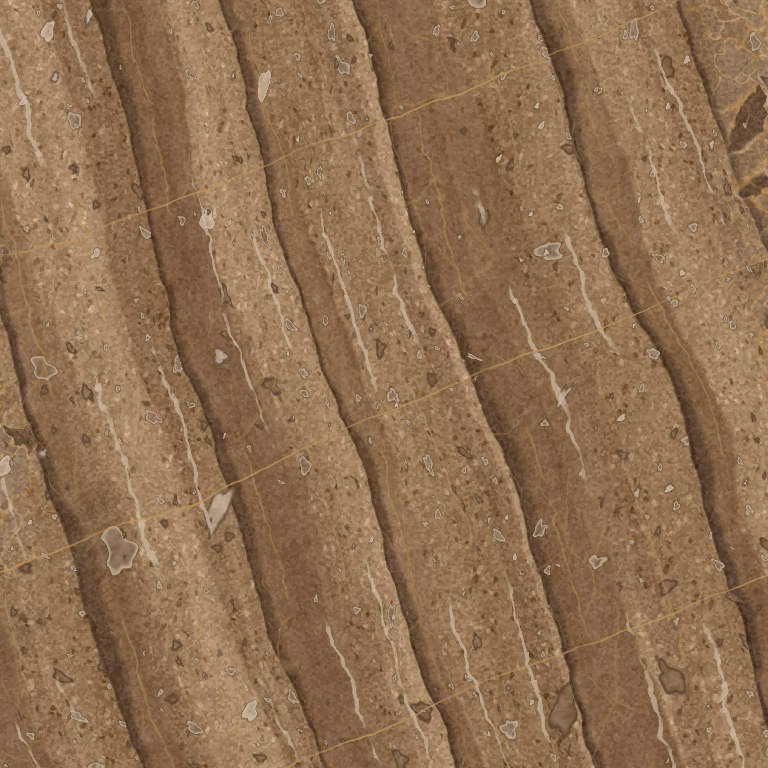
This texture is drawn by a WebGL 1 fragment shader. Its source:

```glsl
precision highp float;
uniform vec2 u_resolution;
const vec3 TAN = vec3(0.570, 0.440, 0.312);
const vec3 SAND = vec3(0.660, 0.535, 0.400);
const vec3 BROWN = vec3(0.485, 0.355, 0.245);
const vec3 UMBER = vec3(0.330, 0.235, 0.170);
const vec3 GOLD = vec3(0.740, 0.570, 0.350);
const vec3 CHALK = vec3(0.800, 0.730, 0.640);
const vec3 STONE = vec3(0.570, 0.485, 0.400);
const float LEAN = 0.32;          // sideways run of the strata per unit height
const float SEAM_GAP = 0.2;       // distance between dark seams
const float VEIN_GAP = 0.4;       // distance between crossing veins
const float VEIN_RISE = 0.38;
const float VEIN_SHIFT = -0.1625;
const float LINE = 0.0003;        // half width of threads and veins
const float CLAST_SHARE = 0.34;   // share of cells holding a clast
const float GRAIN = 0.12;

float hash(vec2 p) { return fract(sin(dot(p, vec2(127.1, 311.7))) * 43758.55); }
vec2 hash2(vec2 p) { return vec2(hash(p), hash(p + 37.3)); }

// Layered, turned sines
float waves(vec2 p) {
  float sum = 0.0, amp = 0.5;
  for (int i = 0; i < 4; i++) {
    sum += amp * sin(p.x + 1.3 * sin(p.y));
    p = mat2(1.6, 1.2, -1.2, 1.6) * p + 2.3;
    amp *= 0.5;
  }
  return sum;
}

// Cellular noise: nearest distance, gap to the second, cell value
vec3 cellular(vec2 p) {
  vec3 found = vec3(9.0, 9.0, 0.0);
  for (int i = 0; i < 9; i++) {
    vec2 c = floor(p) + vec2(mod(float(i), 3.0), floor(float(i) / 3.0)) - 1.0;
    float d = length(c + hash2(c) - p);
    found = d < found.x ? vec3(d, found.x, hash(c + 11.9)) : vec3(found.x, min(found.y, d), found.z);
  }
  return vec3(found.x, found.y - found.x, found.z);
}

float stroke(float d, float width) {
  return 1.0 - smoothstep(width, width + 1.4 / u_resolution.y, abs(d));
}

// Scattered fossil chips, each with a pale or dark rim
vec3 addClasts(vec3 color, vec2 strata, float scale, float share) {
  vec2 p = strata * scale + scale * 3.7;
  vec2 cell = floor(p), r = hash2(cell + scale), kind = hash2(cell + 71.0);
  vec2 q = fract(p) - 0.5 - 0.3 * (r - 0.5);
  float turn = 1.6 * (kind.x - 0.5);
  q = mat2(cos(turn), sin(turn), -sin(turn), cos(turn)) * q;
  q.x *= 1.0 + 1.6 * r.y;
  float angle = atan(q.y, q.x), px = 1.0 / u_resolution.y;
  float radius = mix(0.1, 0.25, r.x * r.x);
  radius *= 1.0 + 0.18 * sin(3.0 * angle + 6.0 * r.y) + 0.1 * sin(5.0 * angle + 9.0 * r.x);
  float d = (length(q) - radius + 0.045 * waves(p * 11.0)) / scale;
  float present = step(hash(cell + 5.3), share);
  float body = present * (1.0 - smoothstep(-px, px, d));
  float rim = body * smoothstep(-0.25 * radius / scale - 2.0 * px, -px, d);
  vec3 fill = mix(mix(BROWN, STONE, kind.y), CHALK, 0.8 * step(0.82, kind.x));
  color = mix(color, UMBER, 0.5 * present * (1.0 - smoothstep(0.0, 0.0035, abs(d))));
  color = mix(color, fill + 0.08 * waves(p * 24.0), 0.85 * body);
  return mix(color, mix(UMBER, CHALK, step(0.45, kind.y)), 0.7 * rim);
}

void main() {
  vec2 uv = gl_FragCoord.xy / u_resolution.y;
  float fine = waves(uv * 26.0), rough = waves(uv * 75.0);
  float across = uv.x + LEAN * uv.y + 0.022 * waves(uv * vec2(3.0, 4.5)) + 0.0045 * fine + 0.002 * rough;
  across += 0.025 * sin(9.0 * across + 1.0);
  vec2 strata = vec2(across, uv.y - LEAN * uv.x);
  float along = strata.y;

  // Strata: sand beds, alternating brown beds, thin umber seams
  float layer = floor(across / SEAM_GAP), depth = across - layer * SEAM_GAP;
  float tone = waves(vec2(across * 24.0, along * 1.5));
  float lamina = waves(vec2(across * 120.0, along * 3.0));
  float streak = smoothstep(0.15, 0.35, waves(vec2(across * 48.0 + 2.0, along * 1.3)));
  float bed = 0.1 - 0.055 * mod(layer, 2.0) + 0.014 * waves(vec2(along * 5.0, layer));
  float onset = smoothstep(0.0, 0.003, depth);
  float brown = onset * (1.0 - smoothstep(bed - 0.003, bed + 0.006, depth));
  float seamWidth = 0.02 + 0.012 * waves(vec2(along * 9.0, layer * 3.0));
  float seam = onset * (1.0 - smoothstep(0.5 * seamWidth, seamWidth, depth));
  vec3 color = mix(TAN, SAND, clamp(0.5 + 0.8 * tone, 0.0, 1.0));
  color = mix(color, BROWN, max(0.45 * streak, brown * (0.85 - 0.3 * streak)));
  color = mix(color, UMBER, seam * (0.7 + 0.3 * lamina) + 0.3 * stroke(depth - 0.004, 0.001));
  color += 0.022 * lamina + 0.014 * fine + 0.016 * rough;

  // Mineral grain
  float grit = cellular(uv * 270.0).z - 0.5;
  vec3 crumbs = cellular(strata * vec2(125.0, 85.0) + 0.5 * rough);
  color += GRAIN * grit * (1.0 - 0.35 * brown);
  float crumb = (1.0 - 0.6 * brown) * (1.0 - smoothstep(0.2, 0.45, crumbs.x));
  color += crumb * (0.1 * step(0.88, crumbs.z) - 0.12 * step(crumbs.z, 0.11));

  // Pitted crust at the outer beds
  float crust = smoothstep(1.13, 1.21, across + 0.06 * tone + 0.03 * fine);
  crust += (1.0 - smoothstep(0.03, 0.1, abs(across - 0.13 + 0.05 * fine))) * smoothstep(0.1, 0.4, along);
  vec3 pores = cellular(uv * 27.0 + 1.1 * fine + 0.3 * rough);
  vec3 pit = mix(mix(TAN, STONE, pores.z), UMBER, 0.9 * step(0.84, pores.z));
  pit = mix(mix(GOLD, CHALK, 0.4 * step(0.1, rough)), pit, smoothstep(0.02, 0.2 + 0.15 * fine, pores.y));
  color = mix(color, pit + GRAIN * grit, 0.7 * clamp(crust, 0.0, 1.0));

  // Clasts in three sizes, sparser in brown beds
  float scale = 7.5;
  for (int i = 0; i < 3; i++) {
    color = addClasts(color, strata, scale, CLAST_SHARE * (1.0 - 0.6 * brown));
    scale *= 2.2;
  }

  // Broken gold and chalk threads running with the beds
  for (int i = 0; i < 4; i++) {
    float k = float(i), chalky = mod(k, 2.0);
    float place = SEAM_GAP * (0.2 * k + 0.15 + 0.12 * hash(vec2(layer, k)));
    float path = depth - place + 0.004 * waves(strata * vec2(9.0, 17.0) + k) + 0.002 * rough;
    float shown = smoothstep(-0.1, 0.3, waves(vec2(along * 11.0 + 3.0 * k, layer * 2.0)) + 0.3 * rough);
    float width = LINE + 0.0022 * chalky * shown * crumbs.z;
    color = mix(color, mix(GOLD, CHALK, chalky), (0.45 + 0.25 * chalky) * shown * stroke(path, width));
  }

  // Fine cracks and rising gold veins
  float crack = stroke(cellular(strata * vec2(19.0, 9.0) + 0.15 * fine).y / 28.0, 0.0002);
  color = mix(color, GOLD, crack * (0.06 + 0.22 * brown) * smoothstep(-0.2, 0.3, tone + fine));
  float rise = uv.y - VEIN_RISE * uv.x + 0.02 * waves(uv * 4.0) + 0.004 * fine + 0.0015 * rough;
  float vein = (fract(rise / VEIN_GAP + VEIN_SHIFT) - 0.5) * VEIN_GAP;
  color = mix(color, GOLD, (0.7 + 0.3 * fine) * stroke(vein, LINE));
  gl_FragColor = vec4(clamp(color, 0.0, 1.0), 1.0);
}
```
